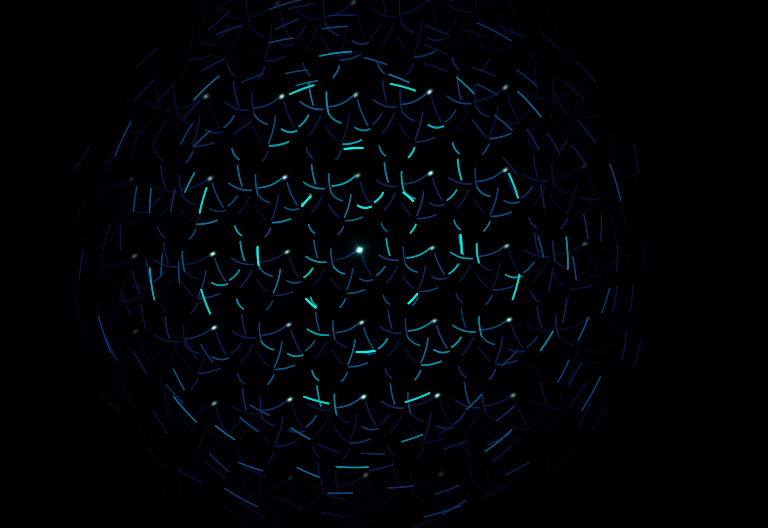
This background is drawn by a Shadertoy shader. Its source:

```glsl
// Diffraction sparks: a warped lattice of fine blue strokes inside rings of cyan arcs on black.

const float TAU = 6.2831853;
const vec2 LATTICE_CENTER = vec2(0.681, 0.5265); // in canvas heights
const float SPACING = 0.137;
const vec3 NIGHT = vec3(0.0, 0.0, 0.008);
const vec3 BLUE = vec3(0.14, 0.27, 1.0);
const vec3 CYAN = vec3(0.03, 0.95, 0.88);
const vec3 SPARK = vec3(0.70, 1.0, 0.95);

float hash(vec2 p) {
    return fract(sin(dot(p, vec2(127.1, 311.7))) * 43758.5453);
}

vec2 rotate(vec2 p, float angle) {
    float c = cos(angle), s = sin(angle);
    return vec2(c * p.x - s * p.y, s * p.x + c * p.y);
}

// Distance to a bent stroke reaching from -arm to +arm
float strokeDistance(vec2 p, vec2 arm, float bend) {
    float reach = length(arm);
    vec2 axis = arm / reach;
    float along = dot(p, axis);
    float across = dot(p, vec2(-axis.y, axis.x));
    float u = min(abs(along), reach);
    across -= bend * (u * u / reach - 0.33 * reach);
    return length(vec2(max(abs(along) - reach, 0.0), across));
}

// Weak light is blue, strong light is cyan and slightly wider
vec3 ink(float dist, float level) {
    float blur = max(0.0012, 0.7 / iResolution.y);
    float halfWidth = mix(0.0010, 0.0019, level * level);
    float cover = 1.0 - smoothstep(halfWidth - blur * 0.5, halfWidth + blur, dist);
    return level * mix(BLUE, CYAN, smoothstep(0.1, 0.95, level)) * cover;
}

// One stroke repeated on the unit lattice, each copy with its own strength
vec3 latticeStroke(vec2 q, vec2 center, vec2 arm, float bend, float level) {
    vec2 local = q - center;
    vec2 id = round(local);
    vec2 place = id + center;
    float rnd = hash(id + center * 17.0);
    float radius = length(place) * SPACING;
    float fade = exp(-pow(radius / 0.38, 4.0));
    float stretch = 1.0 + 0.7 * radius;
    float dist = strokeDistance(local - id, arm * stretch, bend) * SPACING;
    return ink(dist, min(level * fade * mix(0.65, 1.55, rnd), 1.0));
}

vec3 strokeLattice(vec2 q) {
    // Shallow bowl around each node
    vec3 c = latticeStroke(q, vec2(-0.18, -0.08), vec2(0.15, 0.06), 0.18, 0.50);
    c = max(c, latticeStroke(q, vec2(0.39, -0.13), vec2(0.125, -0.04), 0.18, 0.50));
    // Uprights
    c = max(c, latticeStroke(q, vec2(-0.39, -0.09), vec2(0.01, -0.11), 0.08, 0.62));
    c = max(c, latticeStroke(q, vec2(0.39, 0.03), vec2(0.02, -0.11), 0.06, 0.60));
    // Legs
    c = max(c, latticeStroke(q, vec2(0.085, -0.22), vec2(0.055, -0.13), 0.08, 0.40));
    c = max(c, latticeStroke(q, vec2(-0.14, -0.40), vec2(0.045, 0.14), 0.08, 0.42));
    // Short diagonals
    c = max(c, latticeStroke(q, vec2(0.29, -0.30), vec2(0.055, 0.055), 0.12, 0.60));
    c = max(c, latticeStroke(q, vec2(-0.25, 0.27), vec2(0.035, 0.05), 0.1, 0.60));
    c = max(c, latticeStroke(q, vec2(0.34, 0.30), vec2(0.035, -0.055), 0.2, 0.55));
    c = max(c, latticeStroke(q, vec2(-0.30, -0.28), vec2(0.07, -0.05), 0.2, 0.50));
    // Level bars
    c = max(c, latticeStroke(q, vec2(-0.06, 0.42), vec2(0.11, 0.02), 0.1, 0.56));
    c = max(c, latticeStroke(q, vec2(0.08, -0.42), vec2(0.085, -0.01), 0.25, 0.66));
    // Dim slants
    c = max(c, latticeStroke(q, vec2(0.44, -0.36), vec2(0.07, 0.10), 0.1, 0.25));
    return max(c, latticeStroke(q, vec2(-0.35, -0.46), vec2(0.06, -0.08), 0.1, 0.25));
}

vec3 latticeDots(vec2 q) {
    vec2 id = round(q);
    float radius = length(id) * SPACING;
    float level = (1.0 - smoothstep(0.30, 0.48, radius)) * mix(0.75, 1.3, hash(id + 4.0));
    float dist = length(rotate(q - id, -0.5) * vec2(0.8, 1.2)) * SPACING;
    return SPARK * level * exp(-pow(dist / 0.0038, 2.0));
}

// Evenly spaced tangential arcs; jitter scatters their place, tilt and strength
vec3 arcRing(vec2 p, float radius, float count, float phase, float reach, float level, float jitter) {
    float sector = TAU / count;
    float id = mod(round((atan(p.y, p.x) - phase) / sector), count);
    vec3 rnd = vec3(hash(vec2(id, radius * 91.0)), hash(vec2(id, radius * 57.0)), hash(vec2(id, radius * 33.0)));
    float angle = phase + sector * (id + jitter * (rnd.x - 0.5));
    vec2 local = rotate(p, -angle) - vec2(radius + jitter * 0.04 * (rnd.y - 0.5), 0.0);
    vec2 arm = reach * vec2(jitter * 0.7 * (rnd.z - 0.5), 1.0);
    return ink(strokeDistance(local, arm, reach / (2.0 * radius)), level * mix(1.0, rnd.y, jitter));
}

vec3 centralFlare(vec2 p) {
    float r = length(p);
    vec2 ray = abs(rotate(p, -0.45));
    float cross = exp(-min(ray.x, ray.y) / 0.0015 - r / 0.012);
    float core = exp(-dot(p, p) / 0.00003);
    return SPARK * core + vec3(0.03, 0.30, 0.31) * (exp(-r / 0.009) + cross);
}

void mainImage(out vec4 fragColor, in vec2 fragCoord) {
    vec2 p = fragCoord / iResolution.y - LATTICE_CENTER;
    vec2 warped = p * (1.0 - 0.2 * dot(p, p));
    warped.y -= 0.17 * pow(max(p.y, 0.0), 2.0);
    vec2 q = rotate(warped, -0.027) / SPACING;
    vec3 light = max(strokeLattice(q), latticeDots(q));

    // Bright arcs in fourfold order
    light = max(light, arcRing(p, 0.193, 4.0, 0.06, 0.017, 1.0, 0.0));
    light = max(light, arcRing(p, 0.137, 4.0, 0.83, 0.012, 1.0, 0.0));
    vec2 raised = p - vec2(0.0, 0.012);
    light = max(light, arcRing(raised, 0.312, 4.0, 0.36, 0.024, 0.88, 0.0));
    light = max(light, arcRing(raised, 0.308, 4.0, -0.27, 0.024, 0.88, 0.0));
    vec2 outer = p + vec2(0.0, 0.018);
    light = max(light, arcRing(outer, 0.395, 4.0, 0.04, 0.030, 0.75, 0.1));
    light = max(light, arcRing(outer, 0.435, 4.0, 0.70, 0.032, 0.58, 0.1));
    light = max(light, arcRing(outer, 0.505, 8.0, 0.30, 0.036, 0.46, 0.15));

    // Scattered arcs fading toward the rim
    for (float i = 0.0; i < 8.0; i++) {
        float level = 0.74 - 0.078 * i;
        light = max(light, arcRing(outer, 0.345 + 0.029 * i, 14.0 + i, i * 2.4, 0.020 + 0.001 * i, level, 0.65));
    }
    fragColor = vec4(NIGHT + light + centralFlare(p), 1.0);
}
```
